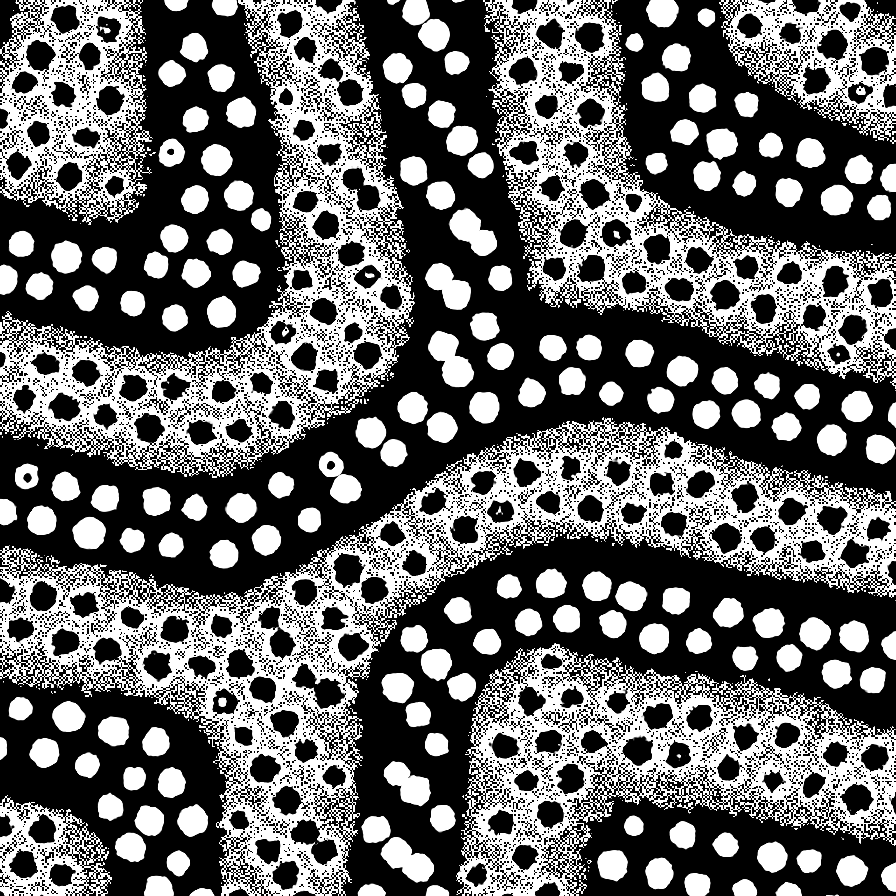
Reproduce this pattern procedurally as a WebGL 2 fragment shader.

```glsl
#version 300 es
precision highp float;
// Black and stippled bands that bend round two T-junctions, in pure black and white.
// A folded level field gives the bands, a jittered staggered lattice that follows
// them gives the dots, and a high-passed hash gives the grain of the light bands.

uniform vec2 u_resolution;
out vec4 outColor;

const vec3 INK = vec3(0.0);
const vec3 PAPER = vec3(1.0);
const float PERIOD = 0.262;         // one black plus one stippled band
const float BLACK_BIAS = -0.001;    // widens the black bands when positive
const float CORNER_ROUNDING = 0.09;
const float UPPER_BRANCH = 0.475;   // x of the black branch at the top
const float LOWER_BRANCH = 0.325;   // x of the stippled branch at the bottom
const float WARP = 0.034;
const float RAGGED = 0.012;
const vec2 DOT_PITCH = vec2(0.049, PERIOD / 6.0);
const float DOT_JITTER = 0.012;
const float WHITE_RADIUS = 0.0160;
const float BLACK_RADIUS = 0.0142;
const float PINHOLE = 0.004;
const float HALO = 0.015;
const float GRAINS = 512.0;         // stipple grains across the canvas

float hash(vec2 p) {
    vec3 q = fract(vec3(p.xyx) * 0.1031);
    q += dot(q, q.yzx + 33.33);
    return fract((q.x + q.y) * q.z);
}

// Value noise centred on zero
float noise(vec2 p) {
    vec2 c = floor(p), f = fract(p);
    f = f * f * (3.0 - 2.0 * f);
    float low = mix(hash(c), hash(c + vec2(1, 0)), f.x);
    float high = mix(hash(c + vec2(0, 1)), hash(c + vec2(1, 1)), f.x);
    return mix(low, high, f.y) - 0.5;
}

float smoothMin(float a, float b) {
    float h = max(CORNER_ROUNDING - abs(a - b), 0.0) / CORNER_ROUNDING;
    return min(a, b) - 0.25 * h * h * CORNER_ROUNDING;
}

// Height of the black band that crosses the canvas
float spine(float x) {
    return 0.45 - 0.2 * x + 0.27 * smoothstep(0.2, 0.65, x);
}

// Distance to the band edge: positive in black, negative in stipple
float bandDistance(vec2 p) {
    p += WARP * vec2(noise(p * 7.0 + 3.0), noise(p * 7.0 + 41.0));
    float height = p.y - spine(p.x);
    float level = abs(height);
    float below = -height - 0.5 * PERIOD;
    if (height > 0.0) {
        float branch = UPPER_BRANCH + 0.12 * (1.0 - p.y);
        level = smoothMin(abs(p.x - branch), height);
    } else if (below > 0.0) {
        level = 0.5 * PERIOD + smoothMin(abs(p.x - LOWER_BRANCH), below);
    }
    float fold = abs(mod(level + 0.5 * PERIOD, PERIOD) - 0.5 * PERIOD);
    return 0.25 * PERIOD - fold + BLACK_BIAS;
}

// Signed distance to the nearest dot lying well inside a band of the given side
float dotDistance(vec2 p, float side, float radius) {
    float nearest = 1.0;
    float baseRow = floor((p.y - spine(p.x)) / DOT_PITCH.y);
    for (int j = -1; j <= 1; j++) {
        float row = baseRow + float(j);
        float stagger = 0.5 * mod(row, 2.0);
        float baseColumn = floor(p.x / DOT_PITCH.x - stagger);
        for (int i = -1; i <= 1; i++) {
            vec2 cell = vec2(baseColumn + float(i), row);
            vec2 center = (cell + vec2(0.5 + stagger, 0.5)) * DOT_PITCH;
            center.y += spine(center.x);
            center += DOT_JITTER * (vec2(hash(cell + 71.0), hash(cell + 137.0)) - 0.5);
            float inset = side * bandDistance(center);
            if (inset < 0.017) continue;
            float size = mix(0.82, 1.1, hash(cell + 211.0)) * smoothstep(0.004, 0.027, inset);
            float reach = length(p - center);
            float d = reach - radius * size;
            if (hash(cell + 307.0) > 0.96) d = max(d, PINHOLE - reach);
            nearest = min(nearest, d);
        }
    }
    return nearest;
}

// Fine black and white grain, denser in black for a higher threshold
float stipple(vec2 p, float threshold) {
    vec2 c = floor(p * GRAINS);
    float around = hash(c + vec2(1, 0)) + hash(c - vec2(1, 0))
                 + hash(c + vec2(0, 1)) + hash(c - vec2(0, 1));
    return step(threshold, hash(c) - 0.25 * around);
}

float coverage(float d) {
    float halfPixel = 0.5 / u_resolution.y;
    return smoothstep(-halfPixel, halfPixel, d);
}

void main() {
    vec2 p = gl_FragCoord.xy / u_resolution.y;
    float rough = noise(p * 100.0) + 0.6 * noise(p * 260.0 + 19.0);
    float band = bandDistance(p) + RAGGED * rough;
    float white;
    if (band > 0.0) {
        // White dots on black
        white = coverage(-dotDistance(p, 1.0, WHITE_RADIUS) + 0.0035 * rough);
    } else {
        // Black dots with pale halos, set in the stipple
        float d = dotDistance(p, -1.0, BLACK_RADIUS) + 0.007 * rough;
        float density = smoothstep(0.001, HALO, d) * mix(1.0, 0.8, smoothstep(0.02, 0.05, -band));
        float threshold = mix(-0.52, -0.02, density) + 0.16 * noise(p * 45.0);
        white = stipple(p, threshold) * coverage(d) * coverage(-band);
    }
    outColor = vec4(mix(INK, PAPER, white), 1.0);
}
```
